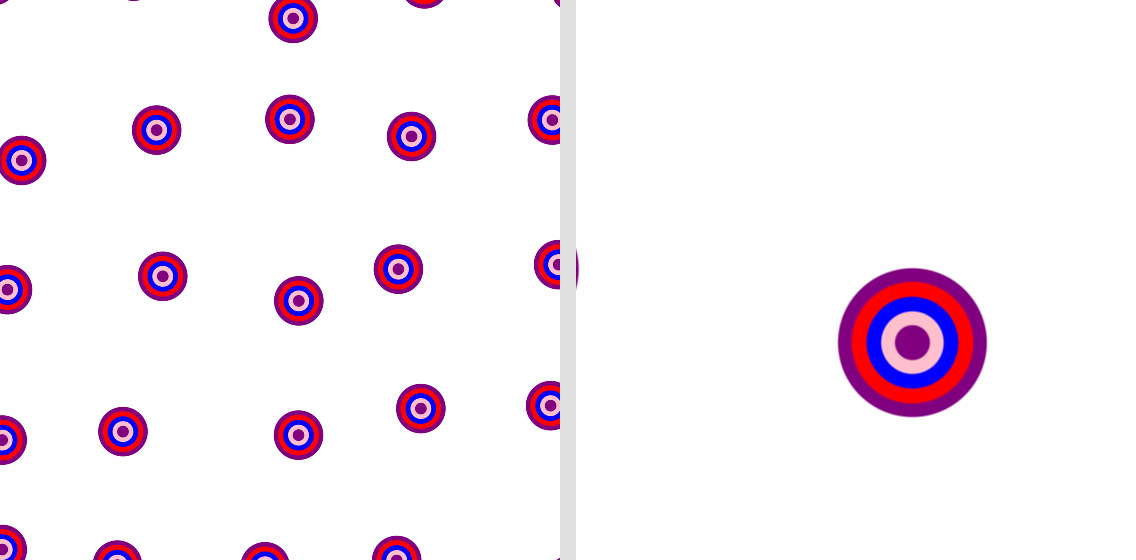
Left: the whole. Right: its middle third, enlarged.
Reproduce this pattern procedurally as a three.js fragment shader.

```glsl
// Small ringed targets on a white ground, one near every point of a 4 by 4 lattice.
// A hash shifts each target off its lattice point; the rings are painted
// as concentric discs from the largest to the smallest.
varying vec2 vUv;

// Two pseudo-random values from 0 to 1 for a lattice point
vec2 hash2(vec2 p) {
  vec3 q = fract(vec3(p.xyx + 7.3) * vec3(0.1031, 0.1030, 0.0973));
  q += dot(q, q.yzx + 33.33);
  return fract((q.xx + q.yz) * q.zy);
}

// Soft-edged coverage of a disc, in canvas units
float disc(float dist, float radius) {
  return 1.0 - smoothstep(radius - 0.0008, radius + 0.0008, dist);
}

void main() {
  // Nearest lattice point and its shifted target
  vec2 cell = floor(vUv * 4.0 + 0.5);
  vec2 center = cell / 4.0 + (hash2(cell) - 0.5) * 0.086;
  float dist = length(vUv - center);

  vec3 purple = vec3(0.5, 0.0, 0.5);
  vec3 red = vec3(1.0, 0.0, 0.0);
  vec3 blue = vec3(0.0, 0.0, 1.0);
  vec3 pink = vec3(1.0, 0.75, 0.8);

  // Rings from the rim to the core
  vec3 color = vec3(1.0);
  color = mix(color, purple, disc(dist, 0.0443));
  color = mix(color, red, disc(dist, 0.0362));
  color = mix(color, blue, disc(dist, 0.0273));
  color = mix(color, pink, disc(dist, 0.0186));
  color = mix(color, purple, disc(dist, 0.0104));

  gl_FragColor = vec4(color, 1.0);
}
```
